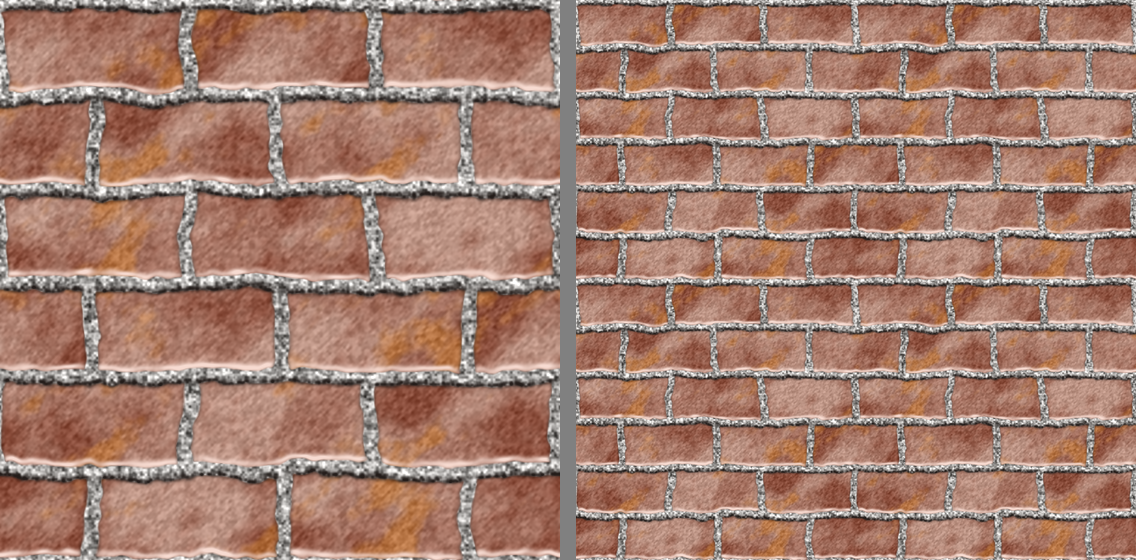
Left, the tile; right, the same tile 2 across and 2 down.
This texture is drawn by a Shadertoy shader. Its source:

```glsl
// A seamless wall of weathered red bricks in running bond with rough grey mortar.
// Wobbled brick cells give the joints; wrapping value noise gives blotches, streaks
// and grit; bands beside the bed joints give lit lower and shaded upper edges.

const vec2  BRICKS       = vec2(3.0, 6.0);     // repeats across and down
const float BED_SHIFT    = 0.007;              // lowers the bed joints
const vec2  JOINT_HALF   = vec2(0.0125, 0.0125);
const vec2  WOBBLE       = vec2(0.020, 0.015); // slow bending of the joints
const float RAGGED       = 0.008;              // fine raggedness of brick edges
const float EDGE_SOFT    = 0.0025;
const float CORNER       = 0.004;
const float GRAIN        = 0.24;
const float GRIT         = 1.00;
const vec3  RUST         = vec3(0.54, 0.30, 0.23);
const vec3  CLAY         = vec3(0.65, 0.45, 0.385);
const vec3  PALE         = vec3(0.74, 0.58, 0.52);
const vec3  OCHRE        = vec3(0.73, 0.45, 0.22);
const vec3  MORTAR       = vec3(0.62, 0.61, 0.60);
const vec3  LIT_EDGE     = vec3(0.97, 0.86, 0.82);
const vec3  SHADE        = vec3(0.13, 0.10, 0.09);

float hash(vec2 p) {
    return fract(sin(dot(p, vec2(127.1, 311.7))) * 43758.5453);
}

// Value noise that repeats after a whole number of cells
float noise(vec2 p, vec2 period, float seed) {
    vec2 i = floor(p), f = fract(p);
    f = f * f * (3.0 - 2.0 * f);
    vec2 a = mod(i, period), b = mod(i + 1.0, period);
    return mix(mix(hash(a + seed), hash(vec2(b.x, a.y) + seed), f.x),
               mix(hash(vec2(a.x, b.y) + seed), hash(b + seed), f.x), f.y);
}

float tileNoise(vec2 uv, vec2 cells, float seed) {
    return noise(uv * cells, cells, seed);
}

// Streaks rising to the right; whole cell counts keep the sheared lattice tiling
float streaks(vec2 uv, vec2 cells, float seed) {
    return noise(vec2(uv.x - uv.y, uv.x + uv.y) * cells, cells, seed);
}

float blotches(vec2 uv, float seed) {
    float sum = 0.0, weight = 0.5;
    vec2 cells = vec2(9.0, 6.0);
    for (int i = 0; i < 4; i++) {
        sum += weight * streaks(uv, cells, seed + float(i) * 7.3);
        cells *= 2.0;
        weight *= 0.56;
    }
    return sum / 1.025;
}

float band(float x, float centre, float width) {
    float t = (x - centre) / width;
    return exp(-t * t);
}

void mainImage(out vec4 fragColor, in vec2 fragCoord) {
    vec2 uv = fragCoord / iResolution.xy;

    // Bent brick grid, every other course moved by half a brick
    vec2 bend = vec2(tileNoise(uv, vec2(6.0, 14.0), 3.1),
                     tileNoise(uv, vec2(11.0, 6.0), 8.7)) - 0.5;
    vec2 ragged = vec2(tileNoise(uv, vec2(50.0), 15.2),
                       tileNoise(uv, vec2(50.0), 21.9)) - 0.5;
    vec2 grid = (uv + vec2(0.0, BED_SHIFT) + WOBBLE * bend + RAGGED * ragged) * BRICKS;
    grid.x += 0.5 * (1.0 - mod(floor(grid.y), 2.0));
    vec2 id = mod(floor(grid), BRICKS);
    vec2 cell = fract(grid);

    // Distances to the joints, and a rounded brick outline
    vec2 toJoint = min(cell, 1.0 - cell) / BRICKS;
    float above = (cell.y < 0.5 ? 1.0 : -1.0) * toJoint.y;
    vec2 q = JOINT_HALF + CORNER - toJoint;
    float outline = length(max(q, 0.0)) + min(max(q.x, q.y), 0.0) - CORNER;
    float soft = max(EDGE_SOFT, 1.0 / iResolution.y);
    float brickMask = 1.0 - smoothstep(-soft, soft, outline);
    float sideMask = smoothstep(0.006, 0.016, toJoint.x);

    // Brick face: rust to pale clay, ochre stains and slanted grain
    float tone = blotches(uv, 31.0) + 0.12 * (hash(id + 4.0) - 0.5);
    vec3 brick = mix(RUST, CLAY, smoothstep(0.24, 0.50, tone));
    brick = mix(brick, PALE, smoothstep(0.46, 0.74, tone));
    float stain = blotches(uv, 77.0) + 0.14 * (hash(id + 9.0) - 0.5);
    brick = mix(brick, OCHRE, 0.75 * smoothstep(0.56, 0.78, stain));
    float grain = 0.6 * streaks(uv, vec2(150.0, 70.0), 41.0)
                + 0.4 * tileNoise(uv, vec2(190.0), 45.0) - 0.5;
    brick += GRAIN * grain;

    // Worn edges: bright below, faint shade at the sides
    float wear = tileNoise(uv, vec2(40.0, 60.0), 52.0);
    float lit = band(above, 0.0175, 0.0060) * (0.45 + 0.75 * wear) * sideMask;
    brick = mix(brick, LIT_EDGE, min(lit, 1.0));
    brick *= 1.0 - 0.22 * band(toJoint.x, JOINT_HALF.x, 0.004);

    // Gritty mortar
    float grit = 0.6 * tileNoise(uv, vec2(150.0), 61.0)
               + 0.4 * tileNoise(uv, vec2(230.0), 67.0) - 0.5;
    vec3 mortar = MORTAR + GRIT * grit;
    mortar += 0.10 * band(above, 0.005, 0.006);

    // Broken shadow under each bed joint
    vec3 color = mix(mortar, brick, brickMask);
    float shadow = band(above, -0.0105, 0.0055) * mix(0.25, 1.0, sideMask);
    color = mix(color, SHADE, clamp(shadow * (0.78 - 0.9 * grit), 0.0, 0.95));

    fragColor = vec4(clamp(color, 0.0, 1.0), 1.0);
}
```
